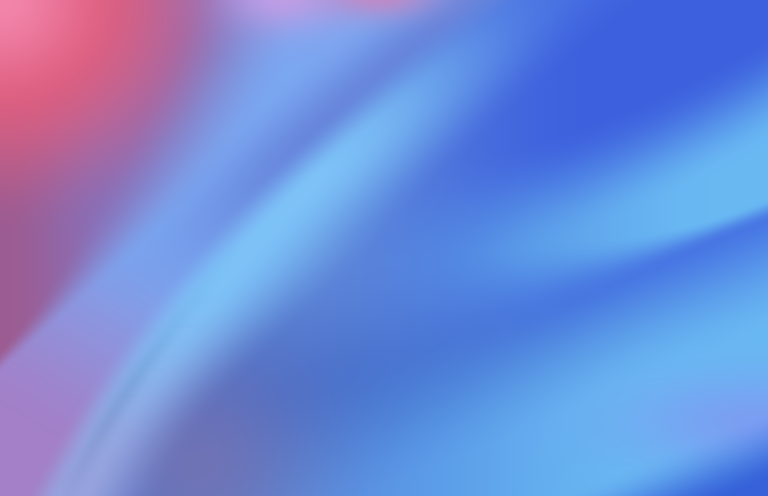
Give the GLSL for this background, as a WebGL 1 fragment shader.

```glsl
precision highp float;
uniform vec2 u_resolution;

const vec3 ROYAL = vec3(0.24, 0.38, 0.87);
const vec3 STEEL = vec3(0.37, 0.53, 0.85);
const vec3 DEEP = vec3(0.25, 0.42, 0.79);
const vec3 AZURE = vec3(0.34, 0.58, 0.90);
const vec3 CYAN = vec3(0.41, 0.72, 0.95);
const vec3 SKY = vec3(0.49, 0.76, 0.97);
const vec3 MIST = vec3(0.59, 0.64, 0.87);
const vec3 DUSK = vec3(0.45, 0.45, 0.70);
const vec3 PERIWINKLE = vec3(0.48, 0.65, 0.94);
const vec3 LILAC = vec3(0.64, 0.50, 0.78);
const vec3 VALLEY = vec3(0.40, 0.52, 0.86);
const vec3 PURPLE = vec3(0.54, 0.43, 0.71);
const vec3 PLUM = vec3(0.61, 0.36, 0.57);
const vec3 ROSE = vec3(0.87, 0.37, 0.50);
const vec3 PINK = vec3(0.95, 0.52, 0.67);

// Quadratic curve with coefficients c
float bend(float t, vec3 c) {
  return c.x + t * (c.y + t * c.z);
}

// Soft step centred on zero, w is the half width
float soft(float d, float w) {
  return smoothstep(-w, w, d);
}

// Elliptical gaussian glow
float glow(vec2 p, vec2 centre, vec2 radius) {
  vec2 q = (p - centre) / radius;
  return exp(-dot(q, q));
}

// Blue field on the right with its diagonal bands
vec3 rightField(vec2 p) {
  vec3 col = mix(STEEL, ROYAL, smoothstep(0.6, 1.2, p.x));
  col = mix(DEEP, col, smoothstep(0.12, 0.5, p.y));

  // Upper band: soft top, crisp lower edge towards the right
  float top = bend(p.x, vec3(0.688, -0.4275, 0.3286)) - p.y;
  float base = p.y - bend(p.x, vec3(0.2377, 0.052, 0.106));
  float baseWidth = mix(0.12, 0.025, smoothstep(0.85, 1.5, p.x));
  float band = soft(top, 0.11) * soft(base, baseWidth);
  vec3 bandColor = mix(AZURE, CYAN, smoothstep(0.9, 1.45, p.x));
  col = mix(col, bandColor, band * smoothstep(0.65, 1.1, p.x));

  // Lower sweep, kept beneath the upper band
  float sweep = soft(0.425 * p.x - 0.168 - p.y, 0.17);
  sweep *= 1.0 - soft(base, baseWidth);
  vec3 sweepColor = mix(AZURE, CYAN, smoothstep(0.65, 1.35, p.x));
  col = mix(col, sweepColor, sweep);
  col = mix(col, vec3(0.49, 0.61, 0.95), 0.9 * glow(p, vec2(1.53, 0.15), vec2(0.24, 0.09)));
  col = mix(col, vec3(0.21, 0.38, 0.85), soft(0.415 * p.x - 0.545 - p.y, 0.075));

  return mix(col, DUSK, 0.9 * glow(p, vec2(0.40, 0.06), vec2(0.24, 0.25)));
}

// Bright curved streak, d is the distance from its left edge
vec3 addStreak(vec3 col, vec2 p, float d) {
  float fall = mix(0.25, 0.34, smoothstep(0.1, 0.5, p.y));
  float body = 1.0 - smoothstep(0.08, fall, d);
  float fade = 1.0 - 0.8 * smoothstep(0.62, 1.03, p.y);
  vec3 tint = mix(MIST, SKY, smoothstep(0.02, 0.45, p.y));
  float fold = glow(vec2(d, p.y), vec2(0.055, 0.2), vec2(0.022, 0.18));
  tint -= 0.05 * fold;
  return mix(col, tint, body * fade);
}

// Periwinkle fold, purple shade and warm corner on the left
vec3 leftField(vec2 p, float d) {
  vec3 col = mix(LILAC, PERIWINKLE, smoothstep(0.05, 0.65, p.y + 0.6 * (p.x - 0.15)));
  col = mix(col, VALLEY, smoothstep(-0.2, 0.0, d) * smoothstep(0.35, 0.75, p.y));

  float edge = bend(p.y, vec3(-0.3174, 1.305, -0.479)) - p.x;
  float edgeWidth = mix(0.025, 0.13, smoothstep(0.25, 0.75, p.y));
  vec3 shade = mix(PLUM, PURPLE, smoothstep(0.0, 0.22, p.x));
  vec2 corner = (p - vec2(0.0, 1.0)) / vec2(1.1, 1.0);
  float reach = length(corner);
  shade = mix(ROSE, shade, smoothstep(0.16, 0.48, reach));
  shade = mix(PINK, shade, smoothstep(0.0, 0.23, reach));
  return mix(col, shade, soft(edge, edgeWidth));
}

void main() {
  vec2 p = gl_FragCoord.xy / u_resolution;
  p.x *= 1.555;
  float d = p.x - bend(p.y, vec3(0.081, 0.49, 0.3995));

  vec3 col = addStreak(rightField(p), p, d);
  float seam = smoothstep(-0.03, mix(0.04, 0.10, p.y), d);
  col = mix(leftField(p, d), col, seam);

  // Rosy light along the top
  col = mix(col, vec3(0.78, 0.62, 0.90), 0.9 * glow(p, vec2(0.57, 1.01), vec2(0.12, 0.07)));
  col = mix(col, vec3(0.80, 0.52, 0.75), 0.85 * glow(p, vec2(0.77, 1.01), vec2(0.11, 0.045)));

  gl_FragColor = vec4(col, 1.0);
}
```
